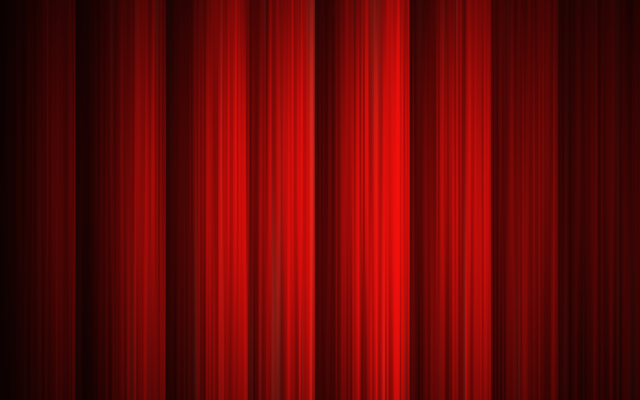
Reproduce this background procedurally as a Shadertoy shader.

```glsl
// Red stage curtain: eight hanging pleats with fine vertical threads under a soft spotlight.

// Sine-free hash of a lattice point
float hash(vec2 p) {
    vec3 q = fract(vec3(p.xyx) * vec3(0.1031, 0.1030, 0.0973));
    q += dot(q, q.yzx + 33.33);
    return fract((q.x + q.y) * q.z);
}

// Smooth value noise
float noise(vec2 p) {
    vec2 cell = floor(p), f = fract(p);
    f = f * f * (3.0 - 2.0 * f);
    return mix(mix(hash(cell), hash(cell + vec2(1, 0)), f.x),
               mix(hash(cell + vec2(0, 1)), hash(cell + vec2(1, 1)), f.x), f.y);
}

// Left borders of the pleats, closed by the right side of the cloth
const float border[9] = float[9](-0.01, 0.118, 0.259, 0.388, 0.492, 0.640, 0.767, 0.872, 1.02);

// Brightness of each pleat in its shadowed left and at its lit right
const vec2 tone[8] = vec2[8](vec2(0.26, 0.96), vec2(0.30, 0.96), vec2(0.29, 0.95), vec2(0.52, 0.91),
                             vec2(0.30, 1.04), vec2(0.34, 0.90), vec2(0.50, 0.72), vec2(0.48, 0.70));

// Each pleat rises from shadow to light, then cuts to the next one
float pleats(float x, float pixel) {
    float shade = 0.0;
    for (int i = 0; i < 8; i++) {
        float t = (x - border[i]) / (border[i + 1] - border[i]);
        float lit = mix(tone[i].x, tone[i].y, smoothstep(0.02, 0.74, t));
        float cut = i == 3 ? 0.006 : pixel;
        shade = mix(shade, lit, smoothstep(-cut, cut, x - border[i]));
    }
    return shade;
}

// Threads: noise stretched along the height, in three widths
float threads(vec2 uv) {
    float broad = noise(vec2(uv.x * 64.0 + 5.0, uv.y * 0.5));
    float medium = noise(vec2(uv.x * 175.0 + 37.0, uv.y * 0.8));
    float fine = noise(vec2(uv.x * 350.0 + 91.0, uv.y * 1.5));
    return 0.45 + 0.15 * broad + 0.43 * medium + 0.42 * fine;
}

void mainImage(out vec4 fragColor, in vec2 fragCoord) {
    vec2 uv = fragCoord / iResolution.xy;

    // Spotlight right of the middle, fading to the sides, the top and the floor
    vec2 d = (uv - vec2(0.55, 0.46)) / vec2(0.41, 0.72);
    float light = exp(-dot(d, d));

    // Bright cloth saturates softly
    float red = light * pleats(uv.x, 0.8 / iResolution.x) * threads(uv);
    red = red < 0.7 ? red : 0.7 + 0.28 * (1.0 - exp((0.7 - red) / 0.28));

    // A few pale threads catch the light
    float pale = smoothstep(0.66, 0.95, noise(vec2(uv.x * 150.0 + 13.0, uv.y * 0.8)));
    vec3 color = red * vec3(1.0, 0.062, 0.045) + pale * red * vec3(-0.05, 0.11, 0.08);
    color += vec3(0.014, 0.003, 0.003);

    fragColor = vec4(color, 1.0);
}
```
